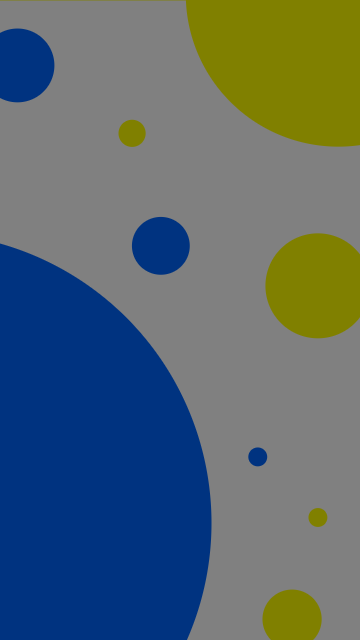
Write a WebGL 2 fragment shader that draws this background.

```glsl
#version 300 es
precision highp float;
// Flat background of blue and olive discs scattered over mid grey.
// Each colour is the union of circle distance functions, with edges
// smoothed over one pixel. Lengths are in units of the canvas width.

uniform vec2 u_resolution;
out vec4 fragColor;

const vec3 GREY  = vec3(0.5);
const vec3 BLUE  = vec3(0.0, 0.2, 0.5);
const vec3 OLIVE = vec3(0.5, 0.5, 0.0);

// Thin olive hairline along the top edge
const float HAIRLINE_WIDTH = 0.002;
const float HAIRLINE_OPACITY = 0.6;

// Discs: centre x, centre y, radius
const vec3 BLUE_DISCS[4] = vec3[4](
    vec3(-0.2192, 0.3250, 0.8067),
    vec3( 0.0486, 1.5960, 0.1025),
    vec3( 0.4468, 1.0949, 0.0803),
    vec3( 0.7160, 0.5086, 0.0262));

const vec3 OLIVE_DISCS[5] = vec3[5](
    vec3(0.9398, 1.7942, 0.4238),
    vec3(0.8831, 0.9838, 0.1458),
    vec3(0.8113, 0.0579, 0.0822),
    vec3(0.3669, 1.4074, 0.0377),
    vec3(0.8831, 0.3403, 0.0262));

float discDistance(vec2 p, vec3 disc) {
    return length(p - disc.xy) - disc.z;
}

// Coverage of a shape from its signed distance
float coverage(float dist, float pixel) {
    return clamp(0.5 - dist / pixel, 0.0, 1.0);
}

void main() {
    float pixel = 1.0 / u_resolution.x;
    vec2 p = gl_FragCoord.xy * pixel;
    float top = u_resolution.y * pixel;

    // Nearest disc of each colour
    float blueDist = 1e3;
    for (int i = 0; i < BLUE_DISCS.length(); i++)
        blueDist = min(blueDist, discDistance(p, BLUE_DISCS[i]));

    float oliveDist = 1e3;
    for (int i = 0; i < OLIVE_DISCS.length(); i++)
        oliveDist = min(oliveDist, discDistance(p, OLIVE_DISCS[i]));

    // Layers, back to front
    float hairline = coverage(top - HAIRLINE_WIDTH - p.y, pixel);
    hairline = 1.0 - coverage(p.y - (top - HAIRLINE_WIDTH), pixel);
    vec3 color = mix(GREY, OLIVE, HAIRLINE_OPACITY * hairline);
    color = mix(color, BLUE, coverage(blueDist, pixel));
    color = mix(color, OLIVE, coverage(oliveDist, pixel));

    fragColor = vec4(color, 1.0);
}
```
